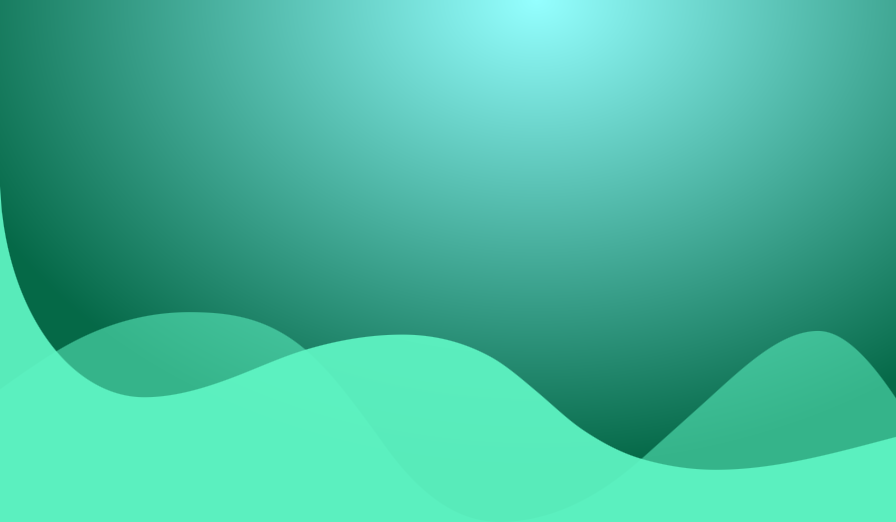
A Shadertoy shader for this background:

```glsl
// Two translucent mint waves below a teal backdrop lit from the top edge.

// Backdrop glow, in fractions of the canvas
const vec2 GLOW_CENTER = vec2(0.599, 1.0);
const vec2 GLOW_RADII = vec2(0.69, 0.893);
const vec3 GLOW_COLOR = vec3(0.58, 1.0, 1.0);
const vec3 DEEP_COLOR = vec3(0.02, 0.41, 0.28);

// Wave tint and the opacity of each layer
const vec3 WAVE_COLOR = vec3(0.37, 0.96, 0.765);
const float FRONT_OPACITY = 0.93;
const float BACK_OPACITY = 0.54;

// Elliptic bowl that opens the front wave on the left
const vec2 BOWL_CENTER = vec2(0.161, 0.665);
const vec2 BOWL_RADII = vec2(0.161, 0.426);

// Crest knots: x, height, slope
const int KNOTS = 10;
const vec3 FRONT_CREST[KNOTS] = vec3[KNOTS](
    vec3(0.161, 0.239, 0.0), vec3(0.260, 0.277, 0.65),
    vec3(0.341, 0.330, 0.51), vec3(0.449, 0.359, 0.0),
    vec3(0.547, 0.317, -0.93), vec3(0.599, 0.250, -1.44),
    vec3(0.651, 0.176, -1.15), vec3(0.716, 0.121, -0.50),
    vec3(0.799, 0.100, 0.0), vec3(1.0, 0.163, 0.45));
const vec3 BACK_CREST[KNOTS] = vec3[KNOTS](
    vec3(0.0, 0.254, 1.23), vec3(0.060, 0.324, 1.06),
    vec3(0.211, 0.402, 0.0), vec3(0.341, 0.330, -1.46),
    vec3(0.430, 0.145, -2.4), vec3(0.557, 0.0, 0.0),
    vec3(0.716, 0.121, 1.54), vec3(0.781, 0.221, 1.54),
    vec3(0.913, 0.366, 0.0), vec3(1.0, 0.237, -2.57));

// Cubic Hermite segment between two knots
float hermite(vec3 a, vec3 b, float x) {
    float width = b.x - a.x;
    float t = clamp((x - a.x) / width, 0.0, 1.0);
    float s = 1.0 - t;
    return s * s * ((1.0 + 2.0 * t) * a.y + t * width * a.z)
         + t * t * ((3.0 - 2.0 * t) * b.y - s * width * b.z);
}

// Height of a smooth crest through its knots
float crestHeight(vec3 knots[KNOTS], float x) {
    float height = knots[0].y;
    for (int i = 0; i < KNOTS - 1; i++) {
        if (x >= knots[i].x) height = hermite(knots[i], knots[i + 1], x);
    }
    return height;
}

float frontHeight(float x) {
    float u = (BOWL_CENTER.x - x) / BOWL_RADII.x;
    float bowl = BOWL_CENTER.y - BOWL_RADII.y * sqrt(max(1.0 - u * u, 0.0));
    return x < BOWL_CENTER.x ? bowl : crestHeight(FRONT_CREST, x);
}

// Antialiased coverage of the area below a crest
float coverage(float depth) {
    return clamp(0.5 + depth / max(fwidth(depth), 1e-5), 0.0, 1.0);
}

void mainImage(out vec4 fragColor, in vec2 fragCoord) {
    vec2 uv = fragCoord / iResolution.xy;

    // Elliptic glow fading into the deep teal
    float falloff = length((uv - GLOW_CENTER) / GLOW_RADII);
    vec3 color = mix(GLOW_COLOR, DEEP_COLOR, min(falloff, 1.0));

    // Translucent waves, back to front
    float back = coverage(crestHeight(BACK_CREST, uv.x) - uv.y);
    float front = coverage(frontHeight(uv.x) - uv.y);
    color = mix(color, WAVE_COLOR, back * BACK_OPACITY);
    color = mix(color, WAVE_COLOR, front * FRONT_OPACITY);

    fragColor = vec4(color, 1.0);
}
```
